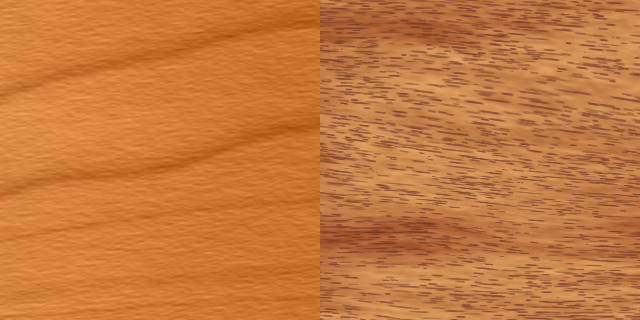
This texture is drawn by a Shadertoy shader. Its source:

```glsl
// Two square wood veneers side by side: smooth orange wood with sweeping
// growth rings on the left, streaky red-brown wood with dark pores on the right.
// Rings are distance bands to curves; pores are jittered dashes in sheared cells.

const float PI = 3.14159;

float hash(vec2 p) {
    vec3 q = fract(vec3(p.xyx) * 0.1031);
    q += dot(q, q.yzx + 33.33);
    return fract((q.x + q.y) * q.z);
}

float noise(vec2 p) {
    vec2 i = floor(p), f = fract(p);
    f = f * f * (3.0 - 2.0 * f);
    return mix(mix(hash(i), hash(i + vec2(1, 0)), f.x),
               mix(hash(i + vec2(0, 1)), hash(i + vec2(1, 1)), f.x), f.y);
}

float fbm(vec2 p) {
    float sum = 0.0, amp = 0.5;
    for (int i = 0; i < 4; i++) {
        sum += amp * noise(p);
        p = p * 2.03 + 17.0;
        amp *= 0.5;
    }
    return sum / 0.9375;
}

// Soft elliptical patch, 1 at its centre
float patchGlow(vec2 p, vec2 centre, vec2 radius) {
    vec2 d = (p - centre) / radius;
    return exp(-dot(d, d));
}

// Height of a growth ring: start, rise, and two bending terms
float ringHeight(float x, float start, float rise, float bow, float wave) {
    return start + rise * x + bow * sin(PI * x) + wave * sin(3.0 * PI * x);
}

// Darkness around a ring, with separate widths below and above it
float ring(float d, float below, float above) {
    float s = d / (d < 0.0 ? below : above);
    return exp(-s * s);
}

// Short horizontal fibres
float fibre(vec2 p) {
    return 0.6 * noise(p * vec2(32, 110)) + 0.4 * noise(p * vec2(65, 190) + 9.0);
}

// Tapered pore dashes, one per staggered cell
float dashes(vec2 p, vec2 cell, float density, float px, float seed) {
    float row = floor(p.y / cell.y);
    float shift = hash(vec2(row, seed)) * 7.0;
    float column = floor(p.x / cell.x + shift);
    vec2 id = vec2(column + seed * 13.0, row + 50.0);
    vec2 f = vec2(fract(p.x / cell.x + shift), fract(p.y / cell.y)) - 0.5;
    float halfLength = mix(0.2, 0.48, hash(id + 3.0));
    float taper = 1.0 - smoothstep(halfLength * 0.4, halfLength, abs(f.x));
    float offset = (hash(id + 8.0) - 0.5) * 0.4;
    float d = abs(f.y - offset) * cell.y;
    float core = 1.0 - smoothstep(0.0008, 0.0022 + px * 0.6, d);
    return core * taper * step(hash(id), density) * mix(0.5, 1.0, hash(id + 21.0));
}

vec3 smoothWood(vec2 p) {
    float wobble = 0.012 * (fbm(p * vec2(7, 14)) - 0.5);
    float y = p.y + wobble;
    float d1 = y - ringHeight(p.x, 0.693, 0.237, 0.024, 0.008);
    float d2 = y - ringHeight(p.x, 0.388, 0.214, -0.010, 0.016);
    float d3 = y - ringHeight(p.x, 0.245, 0.130, 0.019, 0.0);
    float d4 = y - ringHeight(p.x, 0.068, 0.086, 0.013, 0.0);
    float d5 = y - ringHeight(p.x, 0.003, 0.067, 0.008, 0.0);

    // Broad light, then rings
    vec3 col = mix(vec3(0.85, 0.53, 0.26), vec3(0.79, 0.455, 0.175),
                   smoothstep(0.0, 1.0, p.x * 0.75 + 0.25 * fbm(p * vec2(3, 8))));
    col += 0.03 * patchGlow(p, vec2(0.15, 0.62), vec2(0.35, 0.12));
    float broad = 0.75 * ring(d1, 0.020, 0.050) + 0.85 * ring(d2, 0.017, 0.048)
                + 0.30 * ring(d3, 0.010, 0.030) + 0.45 * ring(d4, 0.018, 0.022);
    float crisp = 0.40 * ring(d1, 0.008, 0.018) + 0.45 * ring(d2, 0.007, 0.016)
                + 0.55 * ring(d3, 0.004, 0.006) + 0.70 * ring(d5, 0.004, 0.006);
    col -= broad * vec3(0.085, 0.085, 0.080) + crisp * vec3(0.075, 0.085, 0.070);

    // Embossed fibres and faint mottling
    vec2 q = vec2(p.x, p.y - 0.08 * p.x);
    float relief = fibre(q) - fibre(q + vec2(0.003, 0.005));
    col += relief * vec3(0.14, 0.13, 0.11);
    return col + 0.05 * (fbm(q * vec2(12, 50)) - 0.5);
}

vec3 streakyWood(vec2 p, float px) {
    // Grain falls to the right, most strongly around mid height
    float slope = 0.03 + 0.10 * patchGlow(p, vec2(p.x, 0.55), vec2(1.0, 0.3));
    vec2 g = vec2(p.x, p.y + slope * p.x + 0.025 * noise(p * vec2(3, 4)));

    // Broad tone
    float dark = 0.75 * patchGlow(p, vec2(0.15, 0.92), vec2(0.45, 0.09))
               + 0.85 * patchGlow(p, vec2(0.20, 0.25), vec2(0.38, 0.085))
               + 0.35 * patchGlow(p, vec2(1.0, 0.32), vec2(0.30, 0.20))
               + 0.30 * patchGlow(p, vec2(0.0, 0.5), vec2(0.07, 0.6))
               + 0.30 * patchGlow(p, vec2(0.9, 0.97), vec2(0.5, 0.07));
    float tone = dark + 1.1 * (fbm(g * vec2(3, 22)) - 0.45);
    vec3 col = mix(vec3(0.83, 0.57, 0.34), vec3(0.66, 0.36, 0.19), clamp(tone, 0.0, 1.0));
    col += vec3(0.17, 0.16, 0.13) * (fbm(g * vec2(14, 100)) - 0.5);

    // Pores gather in clusters and along a few long seams
    float cluster = smoothstep(0.3, 0.7, fbm(g * vec2(4, 16) + 5.0));
    float seam = ring(p.y - 0.815 + 0.02 * p.x, 0.016, 0.012)
               + 0.6 * patchGlow(p, vec2(0.03, 0.53), vec2(0.25, 0.02))
               + 0.6 * patchGlow(p, vec2(0.75, 0.50), vec2(0.20, 0.02));
    float density = 0.20 + 0.38 * cluster + 0.4 * seam;
    float pores = 0.0;
    for (int i = 0; i < 4; i++) {
        float k = float(i);
        vec2 cell = vec2(0.055 + 0.030 * k, 0.010 + 0.0023 * k);
        pores = max(pores, dashes(g + k * 0.37, cell, density, px, k + 1.0));
    }
    col = mix(col, vec3(0.44, 0.20, 0.14), 0.72 * pores);
    return col + 0.07 * (fibre(g) - 0.5);
}

void mainImage(out vec4 fragColor, in vec2 fragCoord) {
    vec2 p = 2.0 * fragCoord / iResolution.xy * vec2(1.0, 0.5);
    float px = 1.0 / iResolution.y;
    float side = smoothstep(-0.5 * px, 0.5 * px, p.x - 1.0);
    vec3 col = mix(smoothWood(p), streakyWood(p - vec2(1, 0), px), side);
    fragColor = vec4(clamp(col, 0.0, 1.0), 1.0);
}
```
